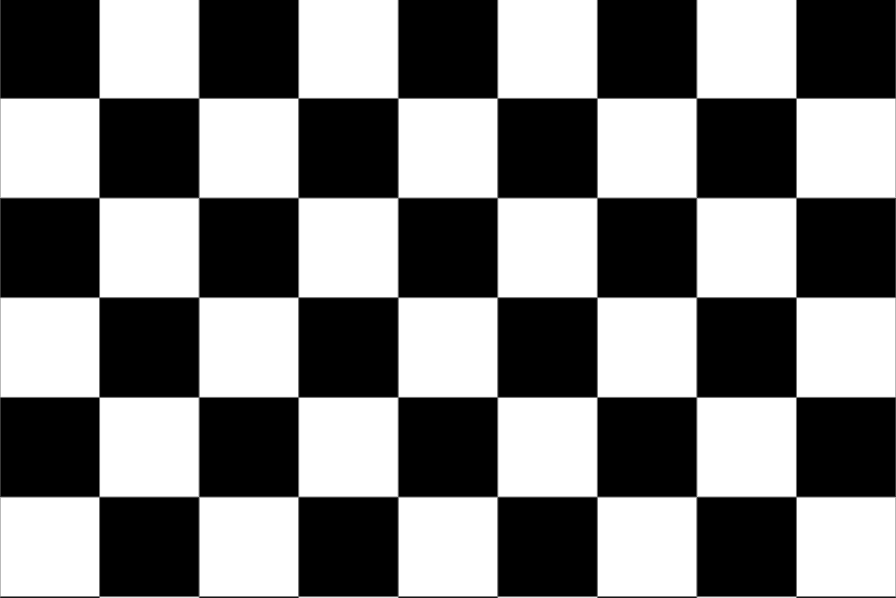
Reproduce this pattern procedurally as a WebGL 2 fragment shader.

```glsl
#version 300 es
precision highp float;
// Black and white checkerboard, nine by six squares, with fine grey seams.

uniform vec2 u_resolution;
out vec4 fragColor;

const vec2 CELLS = vec2(9.0, 6.0);         // squares across and down
const vec2 GRID_SHIFT = vec2(0.0, 0.013);  // grid offset, in squares
const float SEAM_HALF_WIDTH = 0.005;       // in squares
const vec3 WHITE = vec3(1.0);
const vec3 BLACK = vec3(0.0);
const vec3 SEAM_GREY = vec3(0.45);

// Distance along each axis to the nearest grid line
vec2 gridDistance(vec2 p) {
    return 0.5 - abs(fract(p) - 0.5);
}

// Smoothed square wave per axis: +1 in even squares, -1 in odd ones
vec2 squareWave(vec2 p, vec2 pixel) {
    vec2 side = 1.0 - 2.0 * mod(floor(p), 2.0);
    return side * clamp(gridDistance(p) / (0.5 * pixel), 0.0, 1.0);
}

// Share of the pixel covered by a seam
float seamCoverage(vec2 p, vec2 pixel) {
    vec2 cover = clamp((SEAM_HALF_WIDTH - gridDistance(p)) / pixel + 0.5, 0.0, 1.0);
    cover = min(cover, 2.0 * SEAM_HALF_WIDTH / pixel);
    return max(cover.x, cover.y);
}

void main() {
    vec2 pixel = CELLS / u_resolution;
    vec2 p = gl_FragCoord.xy * pixel - GRID_SHIFT;

    // Squares
    vec2 wave = squareWave(p, pixel);
    vec3 color = mix(BLACK, WHITE, 0.5 + 0.5 * wave.x * wave.y);

    // Seams
    color = mix(color, SEAM_GREY, seamCoverage(p, pixel));

    fragColor = vec4(color, 1.0);
}
```
